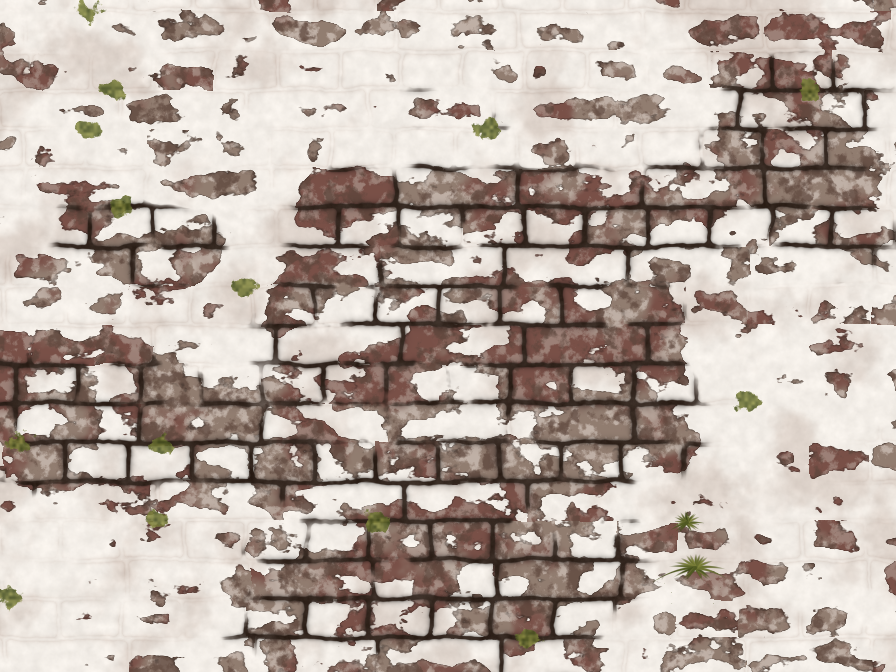
Write a Shadertoy shader that draws this texture.

```glsl
const float ROW_HEIGHT = 0.0583;
const float FIRST_JOINT = 0.0503;
const float STRETCHER = 0.184;
const float BOND_SHIFT = 0.39;
const float JOINT_HALF = 0.0029;
const float CORNER = 0.006;
const int MOSS_COUNT = 14;
const int BLADE_COUNT = 19;

const vec3 LIME = vec3(0.955, 0.935, 0.91);
const vec3 STAIN = vec3(0.80, 0.74, 0.70);
const vec3 LICHEN = vec3(0.75, 0.69, 0.65);
const vec3 CLAY = vec3(0.57, 0.49, 0.44);
const vec3 RED_CLAY = vec3(0.45, 0.27, 0.24);
const vec3 UMBER = vec3(0.36, 0.27, 0.23);
const vec3 JOINT = vec3(0.20, 0.15, 0.12);
const vec3 LEAF_DARK = vec3(0.25, 0.29, 0.10);
const vec3 LEAF_LIGHT = vec3(0.55, 0.56, 0.26);

float hash(vec2 p) {
    vec3 q = fract(p.xyx * vec3(0.1031, 0.1030, 0.0973));
    q += dot(q, q.yzx + 33.33);
    return fract((q.x + q.y) * q.z);
}

float noise(vec2 p) {
    vec2 i = floor(p), f = fract(p);
    f = f * f * (3.0 - 2.0 * f);
    return mix(mix(hash(i), hash(i + vec2(1, 0)), f.x),
               mix(hash(i + vec2(0, 1)), hash(i + 1.0), f.x), f.y);
}

float fbm(vec2 p) {
    float sum = 0.0, amp = 0.516;
    for (int i = 0; i < 5; i++) {
        sum += amp * noise(p);
        p = mat2(1.6, 1.2, -1.2, 1.6) * p + 17.3;
        amp *= 0.5;
    }
    return sum;
}

// Positive inside an ellipse, 1 at its centre
float blob(vec2 p, vec2 centre, vec2 radius) {
    return 1.0 - length((p - centre) / radius);
}

// Where the limewash has weathered down to the joints
float weathering(vec2 p) {
    float r = blob(p, vec2(0.70, 0.42), vec2(0.34, 0.33));
    r = max(r, blob(p, vec2(0.13, 0.375), vec2(0.36, 0.10)));
    r = max(r, blob(p, vec2(0.60, 0.09), vec2(0.27, 0.15)));
    r = max(r, blob(p, vec2(0.82, 0.66), vec2(0.45, 0.10)));
    r = max(r, blob(p, vec2(1.18, 0.76), vec2(0.13, 0.14)));
    r = max(r, blob(p, vec2(0.21, 0.64), vec2(0.16, 0.06)));
    return smoothstep(-0.1, 0.12, r + 1.1 * (fbm(p * 8.0) - 0.5));
}

// Signed distance to the brick face; also returns the brick's id
float brick(vec2 p, out vec2 id) {
    float row = floor((p.y - FIRST_JOINT) / ROW_HEIGHT);
    float width = mod(row, 2.0) < 0.5 ? 0.5 * STRETCHER : STRETCHER;
    float x = (p.x - BOND_SHIFT - 0.06 * (hash(vec2(row + 9.0, 4.0)) - 0.5)) / width;
    id = vec2(floor(x), row) + 40.0;
    vec2 size = vec2(width, ROW_HEIGHT);
    vec2 local = (fract(vec2(x, (p.y - FIRST_JOINT) / ROW_HEIGHT)) - 0.5) * size;
    vec2 q = abs(local) - 0.5 * size + JOINT_HALF + CORNER;
    return length(max(q, 0.0)) + min(max(q.x, q.y), 0.0) - CORNER;
}

// Fan of drooping blades: x is coverage, y is the blade's tint
vec2 tuft(vec2 p, vec2 root, float size, float aa) {
    vec2 result = vec2(0.0);
    for (int i = 0; i < BLADE_COUNT; i++) {
        float rnd = hash(vec2(float(i), root.y * 100.0));
        float angle = mix(-1.1, 4.2, (float(i) + rnd) / float(BLADE_COUNT));
        vec2 dir = vec2(cos(angle), sin(angle));
        vec2 q = p - root;
        float len = size * mix(0.55, 1.0, hash(vec2(rnd * 91.0, 3.0)));
        float h = clamp(dot(q, dir), 0.0, len);
        float dist = length(q + vec2(0.0, 5.0 * h * h) - dir * h);
        float cover = 1.0 - smoothstep(-aa, aa, dist - 0.0022 * (1.0 - h / len));
        result = mix(result, vec2(1.0, rnd), cover);
    }
    return result;
}

void mainImage(out vec4 fragColor, in vec2 fragCoord) {
    vec2 p = fragCoord / iResolution.y;
    float aspect = iResolution.x / iResolution.y;
    float aa = 0.8 / iResolution.y;

    // Uneven courses
    vec2 wobble = vec2(noise(p * 28.0), noise(p * 24.0 + 50.0)) - 0.5;
    vec2 id;
    float d = brick(p + 0.007 * wobble + 0.002 * (noise(p * 130.0) - 0.5), id);
    float depth = clamp(-2.0 * d / ROW_HEIGHT, 0.0, 1.0);
    float worn = weathering(p);
    float rnd = hash(id);

    // Paint loss: brick centres flake first, worn bricks keep islands
    float chip = fbm(p * vec2(17.0, 25.0) + 7.0);
    float sound = max(blob(p, vec2(1.08, 0.31), vec2(0.13, 0.2)),
                      blob(p, vec2(0.10, 0.19), vec2(0.25, 0.12)));
    float flaked = chip + 0.25 * depth + 0.25 * (rnd - 0.5) - 0.70 - 0.3 * max(sound, 0.0);
    float islands = chip - 0.13 * depth + 0.2 * (rnd - 0.5) - 0.39;
    float loss = mix(flaked, islands, worn);
    float bare = smoothstep(-0.012, 0.014, loss);

    // Limewash with faint ledges and stains
    float grime = fbm(p * 11.0 + 31.0);
    float grain = fbm(p * 75.0);
    float ledge = exp(-abs(d) * 350.0) * smoothstep(0.4, 0.65, fbm(p * vec2(6.0, 20.0)));
    vec3 paint = mix(LIME, STAIN, 0.55 * smoothstep(0.48, 0.75, grime) + 0.35 * ledge);
    paint += 0.09 * (grain - 0.5);

    // Weathered brick face
    float redness = smoothstep(0.42, 0.62, grime + 0.3 * (hash(id + 13.0) - 0.5));
    vec3 face = mix(CLAY, RED_CLAY, 0.8 * redness);
    face = mix(face, LICHEN, smoothstep(0.44, 0.66, grain) * (1.0 - 0.5 * redness));
    face = mix(face, UMBER, 0.75 * smoothstep(0.5, 0.3, fbm(p * 55.0 + 80.0)));
    face *= 1.0 - 0.28 * smoothstep(0.05, 0.0, loss);
    vec3 color = mix(paint, face, bare);

    // Open joints and their soft shade
    float open = worn * smoothstep(0.3, 0.46, fbm(p * 14.0 + 60.0));
    color *= 1.0 - 0.4 * open * exp(min(d, 0.0) * 330.0);
    color = mix(color, JOINT + 0.15 * (grain - 0.5), open * smoothstep(-aa, aa, d));

    // Moss lodged along the courses
    for (int i = 0; i < MOSS_COUNT; i++) {
        float k = float(i) + 5.0;
        float course = floor(hash(vec2(k, 2.0)) * 17.0);
        vec2 centre = vec2(aspect * hash(vec2(k, 8.0)), FIRST_JOINT + ROW_HEIGHT * course);
        float clump = blob(p, centre, vec2(0.022, 0.016)) + 1.6 * (grain - 0.5);
        color = mix(color, mix(LEAF_DARK, LEAF_LIGHT, noise(p * 190.0)),
                    0.85 * smoothstep(0.1, 0.3, clump));
    }

    // Grass rooted in a joint
    vec2 grass = tuft(p, vec2(1.035, 0.155), 0.068, aa);
    color = mix(color, mix(LEAF_DARK, LEAF_LIGHT, grass.y), grass.x);
    vec2 sprout = tuft(p, vec2(1.022, 0.222), 0.03, aa);
    color = mix(color, mix(LEAF_DARK, LEAF_LIGHT, sprout.y), sprout.x);

    fragColor = vec4(clamp(color, 0.0, 1.0), 1.0);
}
```
